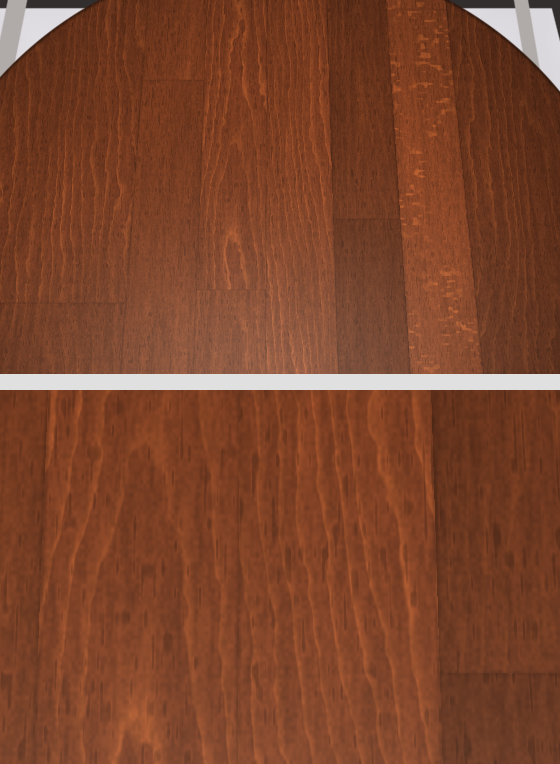
Top: the whole. Bottom: its middle third, enlarged.
Reproduce this texture procedurally as a Shadertoy shader.

```glsl
// Round stained-wood table top seen at an angle, on white paper and metal legs.
// Staves fan out in perspective; each one gets arched growth rings from a warped
// field, fine pores, and a tone of its own. A soft glare lies over the near side.

const vec2  TABLE_CENTER = vec2(0.732, 0.127);
const float TABLE_RADIUS = 0.99;
const float STAVE_WIDTH  = 0.159;
const float STAVE_OFFSET = 0.018;
const float FAN          = 0.22;   // widening of the staves toward the viewer

const vec3 WOOD       = vec3(0.445, 0.218, 0.115);
const vec3 RING_LIGHT = vec3(0.170, 0.095, 0.035);
const vec3 GLARE      = vec3(0.110, 0.140, 0.155);
const vec3 PAPER      = vec3(0.87, 0.86, 0.88);
const vec3 METAL      = vec3(0.69, 0.67, 0.66);
const vec3 SHADOW     = vec3(0.20, 0.18, 0.18);

// One entry per stave, left to right
const float TONE[7]     = float[](0.97, 1.00, 1.03, 1.03, 0.86, 1.14, 0.88);
const float ARCH_X[7]   = float[](-0.95, -0.14, -0.085, -0.25, 0.225, 0.70, 0.64);
const float RINGS[7]    = float[](30.0, 22.0, 34.0, 44.0, 38.0, 30.0, 27.0);
const float CONTRAST[7] = float[](0.75, 0.22, 1.00, 0.70, 0.28, 0.15, 0.65);
const float JOINT_Y[7]  = float[](0.19, 0.785, 0.225, -1.0, 0.414, 0.975, -1.0);

float hash(vec2 p) {
    vec3 q = fract(vec3(p.xyx) * 0.1031);
    q += dot(q, q.yzx + 33.33);
    return fract((q.x + q.y) * q.z);
}

float noise(vec2 p) {
    vec2 i = floor(p), f = fract(p);
    f = f * f * (3.0 - 2.0 * f);
    return mix(mix(hash(i), hash(i + vec2(1, 0)), f.x),
               mix(hash(i + vec2(0, 1)), hash(i + vec2(1, 1)), f.x), f.y);
}

// Thin bright ring edge: sharp on one side, fading on the other
float ringEdge(float field) {
    float f = fract(field);
    return smoothstep(0.0, 0.12, f) * exp(-6.0 * f) * 1.7;
}

// Hyperbolic arches around a stave's heart, bent and frayed by noise
float ringField(vec2 g, float heart, float density, float seed) {
    float d = g.x - heart;
    float arch = sqrt(d * d + 0.0006) + 0.075 * g.y;
    float bend = noise(g * vec2(13.0, 3.2) + seed) - 0.5;
    float wave = noise(g * vec2(35.0, 11.0) + seed * 1.7) - 0.5;
    float fray = noise(g * vec2(110.0, 60.0) + seed) - 0.5;
    return density * arch * 1.25 + 1.9 * bend + 0.55 * wave + 0.22 * fray;
}

vec3 tableTop(vec2 p, float px) {
    // Stave coordinates
    vec2 g = vec2((p.x - TABLE_CENTER.x) / (1.0 + FAN * (1.0 - p.y)), p.y);
    float s = (g.x + STAVE_OFFSET) / STAVE_WIDTH;
    float id = clamp(floor(s), -3.0, 3.0);
    int k = int(id) + 3;
    float lower = 1.0 - smoothstep(-px, px, p.y - JOINT_Y[k]);
    float seed = id * 17.3 + 60.0 + 9.0 * step(0.5, lower);

    // Growth rings and the slow tone drift between them
    float field = ringField(g, ARCH_X[k], RINGS[k], seed);
    float patchy = noise(g * vec2(16.0, 4.0) + seed + 5.0);
    float strength = CONTRAST[k] * mix(1.0, 0.45, lower) * (0.35 + 0.9 * patchy);
    vec3 col = WOOD * TONE[k] * mix(1.0, 0.96, lower);
    col += RING_LIGHT * strength * (ringEdge(field) - 0.2);
    col *= 0.95 + 0.10 * patchy;

    // Long streaks, short pores and fine speckle
    float streak = noise(vec2(g.x * 130.0, g.y * 5.0) + seed);
    float pore = noise(vec2(g.x * 300.0, g.y * 48.0) + seed);
    float speckle = noise(g * vec2(390.0, 260.0));
    col *= 1.0 + 0.11 * (streak - 0.5) + 0.19 * (pore - 0.5) + 0.13 * (speckle - 0.5);
    col *= 1.0 - 0.22 * smoothstep(0.72, 0.95, pore);

    // Short cross flecks on the quarter-sawn stave
    float fleck = smoothstep(0.62, 0.88, noise(g * vec2(75.0, 125.0) + 3.0));
    fleck *= smoothstep(0.25, 0.7, noise(g * vec2(20.0, 9.0) + 8.0));
    col += RING_LIGHT * fleck * (id == 2.0 ? 0.85 : 0.06);

    // Glue seams and butt joints
    float seam = abs(s - clamp(floor(s + 0.5), -2.0, 3.0)) * STAVE_WIDTH;
    float joint = abs(p.y - JOINT_Y[k]);
    col *= 1.0 - 0.13 * (1.0 - smoothstep(0.0, 0.004, seam));
    col *= 1.0 - 0.08 * (1.0 - smoothstep(0.0, 0.004, joint));

    // Lighting: dim far side and flanks, grey-pink glare near the viewer
    vec2 c = (p - vec2(0.72, 0.32)) / vec2(0.95, 0.85);
    col *= 1.09 - 0.24 * smoothstep(0.1, 1.1, dot(c, c));
    vec2 h = (p - vec2(0.70, -0.05)) / vec2(0.62, 0.42);
    return col + GLARE * exp(-dot(h, h));
}

float band(float d, float halfWidth, float px) {
    return 1.0 - smoothstep(-px, px, abs(d) - halfWidth);
}

// Paper sheet, dark floor beyond it, and two slanted metal legs
vec3 backdrop(vec2 p, float px) {
    float t = p.y - 1.0;
    float sheet = 1.0 - smoothstep(-px, px, t + 0.022);
    sheet *= 1.0 - smoothstep(-px, px, p.x - 1.47 + 0.25 * t);
    vec3 col = mix(SHADOW, PAPER * (0.98 + 0.04 * noise(p * 9.0)), sheet);
    float legs = max(band(p.x - 0.047 - 0.2 * t, 0.026, px),
                     band(p.x - 1.393 + 0.17 * t, 0.019, px));
    return mix(col, METAL, legs);
}

void mainImage(out vec4 fragColor, in vec2 fragCoord) {
    vec2 p = fragCoord / iResolution.y;
    float px = 1.0 / iResolution.y;
    float edge = length(p - TABLE_CENTER) - TABLE_RADIUS;
    vec3 wood = tableTop(p, px) * (1.0 - 0.45 * smoothstep(-0.012, 0.0, edge));
    vec3 col = mix(wood, backdrop(p, px), smoothstep(-px, px, edge));
    fragColor = vec4(clamp(col, 0.0, 1.0), 1.0);
}
```
